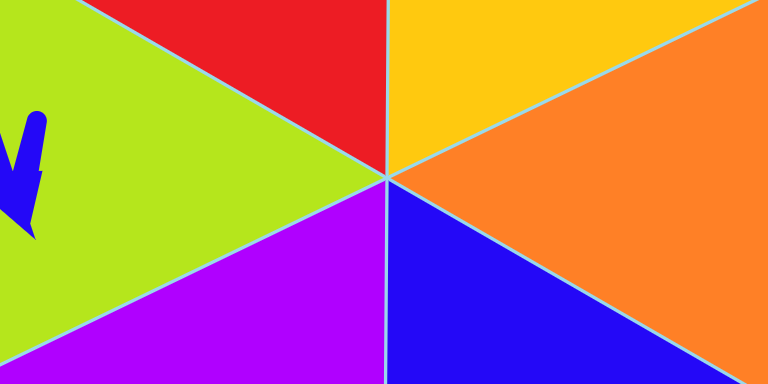
Reproduce this background procedurally as a Shadertoy shader.

```glsl
// Coverage of a shape from its signed distance
float cover(float d) {
    return clamp(0.5 - d * iResolution.y, 0.0, 1.0);
}

// Signed distance to a line through the origin, positive on its left
float side(vec2 p, vec2 along) {
    vec2 dir = normalize(along);
    return dir.x * p.y - dir.y * p.x;
}

// Stroke whose radius changes from one end to the other
float taperedStroke(vec2 p, vec2 a, vec2 b, float ra, float rb) {
    vec2 ab = b - a;
    float t = clamp(dot(p - a, ab) / dot(ab, ab), 0.0, 1.0);
    return length(p - a - ab * t) - mix(ra, rb, t);
}

// Forked shape cut off by the left border
float forkShape(vec2 p) {
    float prong = taperedStroke(p, vec2(0.096, 0.685), vec2(0.0625, 0.531), 0.026, 0.034);
    float lowerEdge = 0.345 - dot(p, vec2(0.653, 0.757));
    float rightEdge = dot(p, vec2(0.974, -0.226)) + 0.0177;
    float base = max(max(lowerEdge, rightEdge), p.y - 0.555);
    float leftProng = max(lowerEdge, dot(p, vec2(0.949, 0.316)) - 0.2067);
    return min(prong, min(base, leftProng));
}

void mainImage(out vec4 fragColor, in vec2 fragCoord) {
    vec2 p = fragCoord / iResolution.y;
    vec2 q = p - vec2(1.0078, 0.5365);

    vec3 blue = vec3(0.14, 0.03, 0.97);
    vec3 lime = vec3(0.71, 0.90, 0.11);
    vec3 red = vec3(0.93, 0.11, 0.14);
    vec3 yellow = vec3(1.0, 0.79, 0.06);
    vec3 orange = vec3(1.0, 0.50, 0.15);
    vec3 violet = vec3(0.69, 0.0, 1.0);
    vec3 paleBlue = vec3(0.60, 0.85, 0.92);

    // Three lines through the hub
    float rising = side(q, vec2(1.0, 0.483));
    float falling = side(q, vec2(1.0, -0.577));
    float upright = side(q, vec2(0.007, 1.0));

    // Six sectors
    vec3 leftHalf = mix(lime, red, cover(-falling));
    leftHalf = mix(leftHalf, violet, cover(max(rising, falling)));
    vec3 rightHalf = mix(orange, yellow, cover(-rising));
    rightHalf = mix(rightHalf, blue, cover(max(falling, rising)));
    vec3 color = mix(rightHalf, leftHalf, cover(-upright));

    // Fork and dividing lines
    color = mix(color, blue, cover(forkShape(p)));
    float divider = min(abs(upright), min(abs(rising), abs(falling))) - 0.0043;
    color = mix(color, paleBlue, cover(divider));

    fragColor = vec4(color, 1.0);
}
```
